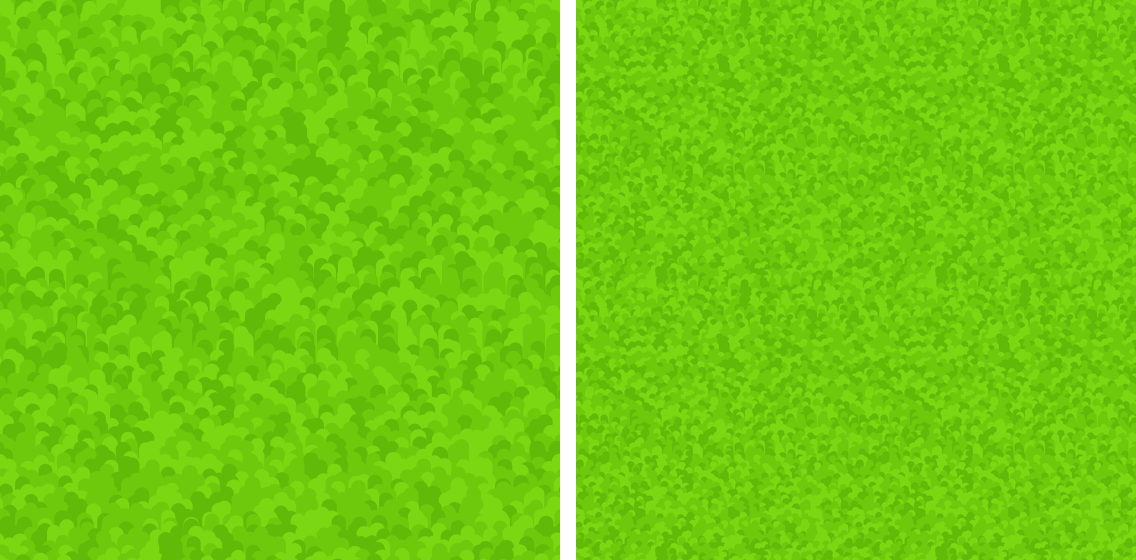
Left, the tile; right, the same tile 2 across and 2 down.
Reproduce this pattern procedurally as a Shadertoy shader.

```glsl
// Tiling foliage of overlapping round-topped arches in three flat greens.
// Staggered, jittered rows are composited from the front (low) row to the
// back (high) row; row and column numbers wrap, so all the edges join.

const float COLUMNS = 27.0;        // arches per row
const float ROWS = 100.0;          // rows per canvas, even for the stagger
const float RADIUS = 0.0134;       // half the width of an arch
const float RADIUS_SPREAD = 0.07;  // relative variation of the radius
const float JITTER_X = 0.20;       // sideways range, in columns
const float JITTER_Y = 1.0;        // vertical range, in rows
const float ROW_SLIDE = 0.45;      // sideways range of a whole row, in columns
const int ROWS_BELOW = 3;          // rows whose tops can reach up to a point
const int ROWS_ABOVE = 9;          // rows whose bodies can hang down to it

const vec3 MID_GREEN = vec3(0.43, 0.79, 0.05);
const vec3 LIGHT_GREEN = vec3(0.48, 0.845, 0.07);
const vec3 DARK_GREEN = vec3(0.38, 0.73, 0.03);
const float MID_SHARE = 0.41;
const float LIGHT_SHARE = 0.31;

float hash(vec2 cell, float seed) {
    return fract(sin(dot(cell, vec2(127.1, 311.7)) + seed * 74.7) * 43758.545);
}

vec3 leafColor(float pick) {
    if (pick < MID_SHARE) return MID_GREEN;
    return pick < MID_SHARE + LIGHT_SHARE ? LIGHT_GREEN : DARK_GREEN;
}

// Distance to a semicircle that continues downwards with straight sides
float archDistance(vec2 p, float radius) {
    return length(vec2(p.x, max(p.y, 0.0))) - radius;
}

void mainImage(out vec4 fragColor, in vec2 fragCoord) {
    vec2 uv = fragCoord / iResolution.xy;
    float pixel = 1.0 / min(iResolution.x, iResolution.y);
    float baseRow = floor(uv.y * ROWS);
    vec3 color = vec3(0.0);
    float uncovered = 1.0;

    // Front to back: every arch only fills what is still uncovered
    for (int i = -ROWS_BELOW; i <= ROWS_ABOVE; i++) {
        float row = baseRow + float(i);
        float wrappedRow = mod(row, ROWS);

        // Half-column stagger with a random slide for each row
        float slide = 0.5 * mod(wrappedRow, 2.0)
                    + ROW_SLIDE * (hash(vec2(wrappedRow, 0.0), 5.0) - 0.5);
        float x = uv.x * COLUMNS - slide;
        vec2 cell = vec2(mod(floor(x), COLUMNS), wrappedRow);

        // Jittered arch of this cell
        vec2 jitter = vec2(hash(cell, 1.0), hash(cell, 2.0)) - 0.5;
        vec2 toPoint = vec2(
            (fract(x) - 0.5 - JITTER_X * jitter.x) / COLUMNS,
            uv.y - (row + 0.5 + JITTER_Y * jitter.y) / ROWS);
        float radius = RADIUS * (1.0 + RADIUS_SPREAD * (2.0 * hash(cell, 3.0) - 1.0));

        float coverage = clamp(0.5 - archDistance(toPoint, radius) / pixel, 0.0, 1.0);
        color += uncovered * coverage * leafColor(hash(cell, 4.0));
        uncovered *= 1.0 - coverage;
        if (uncovered < 0.002) break;
    }

    // Rare gaps take the middle tone
    fragColor = vec4(color + uncovered * MID_GREEN, 1.0);
}
```
